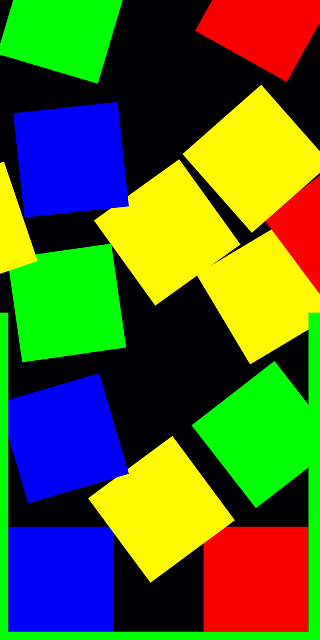
This background is drawn by a WebGL 1 fragment shader. Its source:

```glsl
precision highp float;

uniform vec2 u_resolution;

const vec3 BLACK = vec3(0.0, 0.0, 0.01);
const vec3 YELLOW = vec3(1.0, 0.98, 0.01);
const vec3 GREEN = vec3(0.01, 1.0, 0.01);
const vec3 BLUE = vec3(0.0, 0.0, 0.98);
const vec3 RED = vec3(0.98, 0.0, 0.0);

// Lengths are fractions of the canvas width.
const float HALF_SIDE = 0.164;
const float RIM_HEIGHT = 1.023;
const float FLOOR_TOP = 0.026;
const vec2 WALL_FACES = vec2(0.026, 0.964);

vec3 hash3(vec2 p) {
    vec3 q = fract(p.xyx * vec3(0.1031, 0.1030, 0.0973));
    q += dot(q, q.yxz + 33.33);
    return fract((q.xxy + q.yzz) * q.zyx);
}

float squareDistance(vec2 p, float halfSide) {
    vec2 d = abs(p) - halfSide;
    return max(d.x, d.y);
}

// Negative within the two walls and the floor, positive in the open space.
float binDistance(vec2 p) {
    float depthInside = min(min(p.x - WALL_FACES.x, WALL_FACES.y - p.x), p.y - FLOOR_TOP);
    return max(p.y - RIM_HEIGHT, depthInside);
}

vec2 rotate(vec2 p, float angle) {
    float c = cos(angle);
    float s = sin(angle);
    return mat2(c, -s, s, c) * p;
}

float coverage(float distance, float edgeWidth) {
    return clamp(0.5 - distance / edgeWidth, 0.0, 1.0);
}

// Wedged boxes are mostly yellow; each stacked column cycles its own hues.
vec3 boxColor(float level, float slot) {
    if (mod(level, 2.0) > 0.5) return slot > 1.5 ? RED : YELLOW;
    float row = 0.5 * level;
    if (slot < 0.0) return fract(row * 0.45) > 0.6 ? GREEN : BLUE;
    float u = fract(row * 0.27);
    if (u < 0.2) return RED;
    return u < 0.4 ? GREEN : YELLOW;
}

// Pairs fill the even levels; every other gap holds wedged boxes.
bool isOccupied(float level, float slot, float height) {
    bool staggered = mod(level + slot, 2.0) > 0.5;
    bool emptyGap = mod(level, 4.0) > 2.5;
    bool insideWall = abs(slot) > 1.5 && height < RIM_HEIGHT;
    return staggered && !emptyGap && !insideWall;
}

float boxLean(float level, float slot) {
    if (level > 7.0) return -0.4;
    return slot < 0.0 ? 0.2 : 0.65;
}

vec3 drawBoxes(vec3 color, vec2 p, float edgeWidth) {
    for (int i = 0; i < 9; i++) {
        for (int j = -2; j <= 2; j++) {
            float level = float(i);
            float slot = float(j);
            vec2 center = vec2(0.495 + 0.305 * slot, 0.19 + 0.22 * level);
            if (!isOccupied(level, slot, center.y)) continue;

            // The lowest boxes lie flat, the others are shifted and tilted.
            float loose = step(0.5, level);
            vec3 random = hash3(vec2(level + 3.0, slot + 7.0));
            center += loose * (vec2(0.02, 0.0) + 0.04 * (random.xy - 0.5));
            center.x -= 0.07 * step(1.5, slot);
            float tilt = loose * (boxLean(level, slot) + 0.26 * (random.z - 0.5));

            float d = squareDistance(rotate(p - center, tilt), HALF_SIDE);
            color = mix(color, boxColor(level, slot), coverage(d, edgeWidth));
        }
    }
    return color;
}

void main() {
    float pixel = 1.0 / u_resolution.x;
    float edgeWidth = 0.7 * pixel;
    vec2 p = gl_FragCoord.xy * pixel;
    vec3 color = drawBoxes(BLACK, p, edgeWidth);
    color = mix(color, GREEN, coverage(binDistance(p), edgeWidth));
    gl_FragColor = vec4(color, 1.0);
}
```
